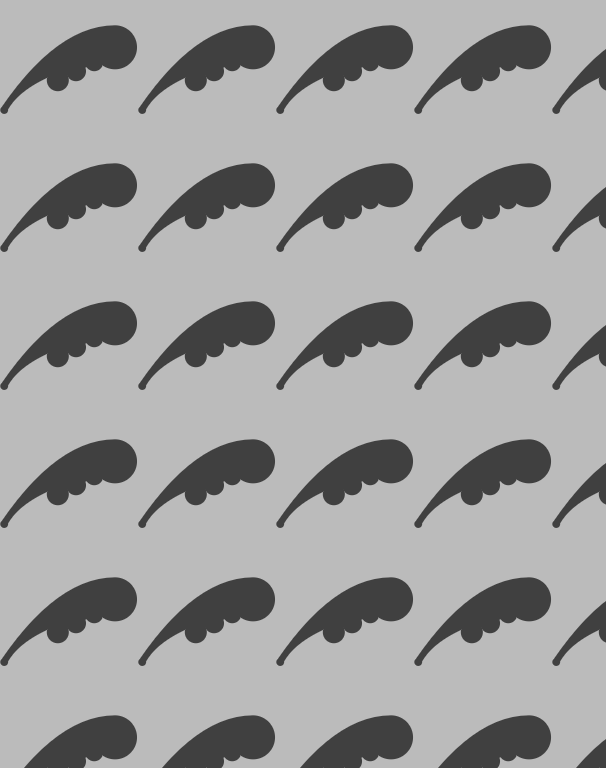
Write a Shadertoy shader that draws this pattern.

```glsl
const float REPEATS_ACROSS = 4.391;
const float CELL = 138.0; // design units per repeat, y pointing down
const int CURVE_STEPS = 14;
const vec3 GROUND = vec3(0.732);
const vec3 INK = vec3(0.25);

float circleDistance(vec2 p, vec2 center, float radius) {
    return length(p - center) - radius;
}

vec2 bezier(vec2 a, vec2 control, vec2 b, float t) {
    return mix(mix(a, control, t), mix(control, b, t), t);
}

// Adds one outline edge: x keeps the squared distance, y the inside sign
vec2 addEdge(vec2 field, vec2 p, vec2 a, vec2 b) {
    vec2 edge = b - a;
    vec2 offset = p - a;
    vec2 gap = offset - edge * clamp(dot(offset, edge) / dot(edge, edge), 0.0, 1.0);
    bool crosses = (a.y > p.y) != (b.y > p.y);
    if (crosses && p.x < a.x + edge.x * (p.y - a.y) / edge.y) field.y = -field.y;
    return vec2(min(field.x, dot(gap, gap)), field.y);
}

vec2 addCurve(vec2 field, vec2 p, vec2 a, vec2 control, vec2 b) {
    vec2 previous = a;
    for (int i = 1; i <= CURVE_STEPS; i++) {
        vec2 next = bezier(a, control, b, float(i) / float(CURVE_STEPS));
        field = addEdge(field, p, previous, next);
        previous = next;
    }
    return field;
}

// Tapered body bounded by an arched back and a hollow tail
float bodyDistance(vec2 p) {
    vec2 tailTop = vec2(1.0, 108.0);
    vec2 tailBottom = vec2(7.5, 110.5);
    vec2 crown = vec2(115.0, 25.3);
    vec2 headCore = vec2(115.0, 47.3);
    vec2 throat = vec2(103.0, 63.0);
    vec2 bellyFront = vec2(86.0, 67.5);
    vec2 bellyBack = vec2(68.0, 75.3);
    vec2 tailRoot = vec2(49.0, 77.0);

    vec2 field = vec2(1e6, 1.0);
    field = addCurve(field, p, tailTop, vec2(57.5, 25.3), crown);
    field = addEdge(field, p, crown, headCore);
    field = addEdge(field, p, headCore, throat);
    field = addEdge(field, p, throat, bellyFront);
    field = addEdge(field, p, bellyFront, bellyBack);
    field = addEdge(field, p, bellyBack, tailRoot);
    field = addCurve(field, p, tailRoot, vec2(18.0, 91.0), tailBottom);
    field = addEdge(field, p, tailBottom, tailTop);
    return sqrt(field.x) * field.y;
}

float plumeDistance(vec2 p) {
    float d = bodyDistance(p);
    d = min(d, circleDistance(p, vec2(115.0, 47.3), 22.0)); // head
    d = min(d, circleDistance(p, vec2(4.2, 110.0), 3.9));   // tail tip

    // Scalloped belly, shrinking toward the head
    for (int i = 0; i < 3; i++) {
        float step = float(i);
        vec2 center = vec2(57.8, 80.2) + step * vec2(18.2, -9.0);
        d = min(d, circleDistance(p, center, 11.0 - step));
    }
    return d;
}

void mainImage(out vec4 fragColor, in vec2 fragCoord) {
    float unitsPerPixel = REPEATS_ACROSS * CELL / iResolution.x;
    vec2 fromTopLeft = vec2(fragCoord.x, iResolution.y - fragCoord.y);
    vec2 cellPoint = mod(fromTopLeft * unitsPerPixel, CELL);

    float coverage = clamp(0.5 - plumeDistance(cellPoint) / unitsPerPixel, 0.0, 1.0);
    fragColor = vec4(mix(GROUND, INK, coverage), 1.0);
}
```
